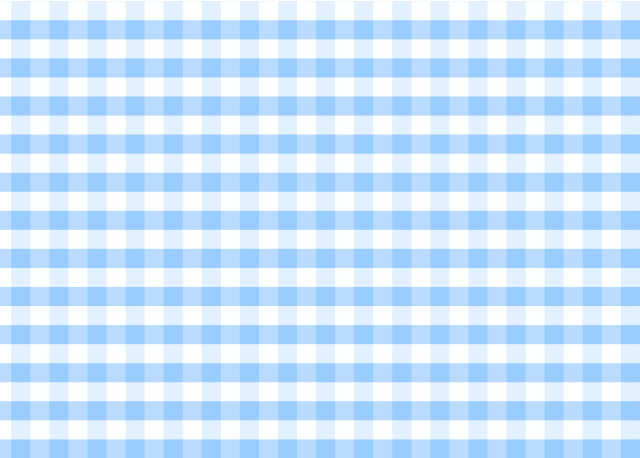
Write a WebGL 1 fragment shader that draws this pattern.

```glsl
precision highp float;

// Pale blue gingham: faint vertical bands cross stronger horizontal ones.
// Each set is a repeating, edge-smoothed stripe; their two coverages blend
// four flat colours, and a thin white margin closes the top edge.

uniform vec2 u_resolution;

// Lengths are fractions of the canvas width, measured from the top left.
const float PITCH = 0.05953;
const float BAND_WIDTH = 0.5 * PITCH;
const float FIRST_COLUMN = 0.0176;
const float FIRST_ROW = 0.0317;
const float TOP_MARGIN = 0.0021;

const vec3 WHITE = vec3(0.996, 1.0, 1.0);
const vec3 COLUMN_BLUE = vec3(0.885, 0.942, 1.0);
const vec3 ROW_BLUE = vec3(0.72, 0.86, 1.0);
const vec3 CROSSING_BLUE = vec3(0.6, 0.8, 1.0);

// Smoothed step that is one pixel wide.
float edge(float signedDistance, float pixel) {
    return clamp(signedDistance / pixel + 0.5, 0.0, 1.0);
}

// Coverage of a band that begins at start and repeats every pitch.
float stripe(float position, float start, float width, float pitch, float pixel) {
    float center = start + 0.5 * width;
    float offset = (fract((position - center) / pitch + 0.5) - 0.5) * pitch;
    return edge(0.5 * width - abs(offset), pixel);
}

// Colour of the cloth for the given column and row coverages.
vec3 gingham(float column, float row) {
    vec3 betweenRows = mix(WHITE, COLUMN_BLUE, column);
    vec3 insideRow = mix(ROW_BLUE, CROSSING_BLUE, column);
    return mix(betweenRows, insideRow, row);
}

void main() {
    float pixel = 1.0 / u_resolution.x;
    vec2 position = vec2(gl_FragCoord.x, u_resolution.y - gl_FragCoord.y) * pixel;

    float column = stripe(position.x, FIRST_COLUMN, BAND_WIDTH, PITCH, pixel);
    float row = stripe(position.y, FIRST_ROW, BAND_WIDTH, PITCH, pixel);
    float cloth = edge(position.y - TOP_MARGIN, pixel);

    gl_FragColor = vec4(mix(WHITE, gingham(column, row), cloth), 1.0);
}
```
